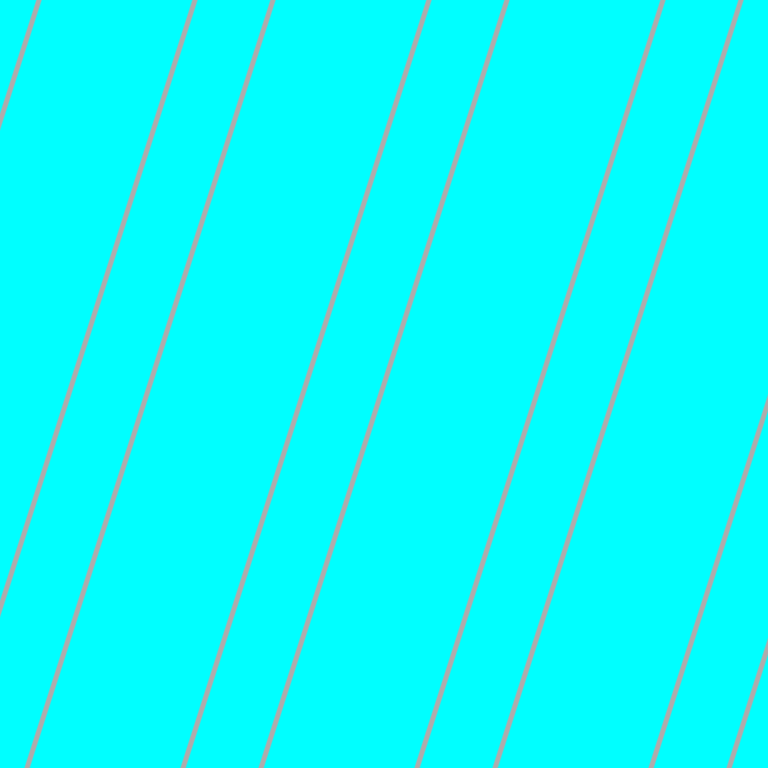
Reproduce this pattern procedurally as a WebGL 1 fragment shader.

```glsl
precision highp float;

uniform vec2 u_resolution;

#define PERIOD 0.3047
#define PAIR_GAP 0.1016
#define PAIR_CENTER 0.2891
#define LEAN 0.3203
#define LINE_WIDTH 0.0065
#define SOFTNESS 1.0
#define GROUND_COLOR vec3(0.0, 1.0, 1.0)
#define LINE_COLOR vec3(0.69, 0.672, 0.672)

// Perpendicular distance to the nearest line of the leaning pairs.
float pairDistance(vec2 p) {
    float across = p.x - LEAN * p.y - PAIR_CENTER;
    float fromCenter = abs(mod(across + 0.5 * PERIOD, PERIOD) - 0.5 * PERIOD);
    return abs(fromCenter - 0.5 * PAIR_GAP) / length(vec2(1.0, LEAN));
}

void main() {
    float shortSide = min(u_resolution.x, u_resolution.y);
    vec2 p = gl_FragCoord.xy / shortSide;

    // Edge blend, one pixel to each side of the line border.
    float blur = SOFTNESS / shortSide;
    float edge = pairDistance(p) - 0.5 * LINE_WIDTH;
    float coverage = 1.0 - smoothstep(-blur, blur, edge);

    gl_FragColor = vec4(mix(GROUND_COLOR, LINE_COLOR, coverage), 1.0);
}
```
